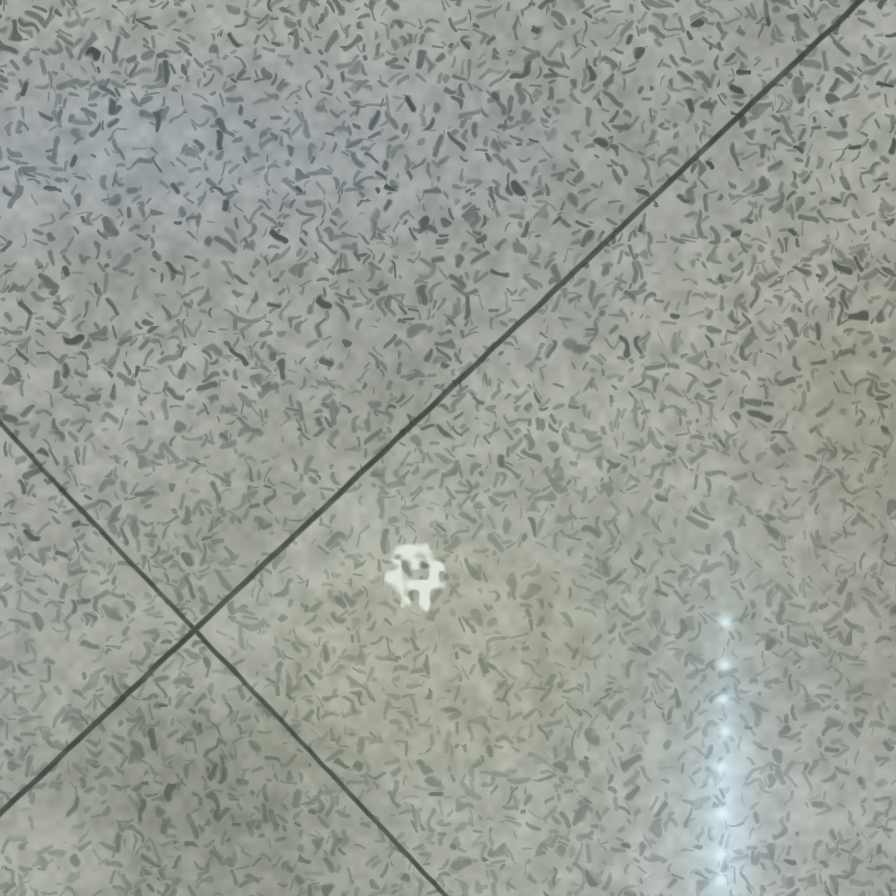
Reproduce this texture procedurally as a three.js fragment shader.

```glsl
// Polished speckled granite floor: large square slabs on a rotated grid with thin
// dark joints. Hashed capsule flecks and value noise make the stone; soft
// Gaussian glows add uneven light, a broken lamp glint and a beaded streak.

varying vec2 vUv;

const vec3 STONE = vec3(0.632, 0.648, 0.616);
const vec3 FLECK = vec3(0.27, 0.30, 0.28);
const vec3 JOINT = vec3(0.23, 0.25, 0.22);
const vec3 GLINT = vec3(0.88, 0.90, 0.86);
const vec3 BEAD = vec3(0.88, 0.96, 0.98);
const vec2 CROSSING = vec2(0.2175, 0.297);
const float SLAB_ANGLE = 0.757;
const float SLAB_SIZE = 1.2;

vec2 hash22(vec2 p) {
  vec3 q = fract(p.xyx * vec3(0.1031, 0.1030, 0.0973));
  q += dot(q, q.yzx + 33.33);
  return fract((q.xx + q.yz) * q.zy);
}

float noise(vec2 p) {
  vec2 i = floor(p), f = fract(p);
  f = f * f * (3.0 - 2.0 * f);
  float low = mix(hash22(i).x, hash22(i + vec2(1.0, 0.0)).x, f.x);
  float high = mix(hash22(i + vec2(0.0, 1.0)).x, hash22(i + 1.0).x, f.x);
  return mix(low, high, f.y);
}

float glow(vec2 p, vec2 center, vec2 radius) {
  vec2 d = (p - center) / radius;
  return exp(-dot(d, d));
}

float capsule(vec2 p, vec2 halfAxis) {
  float h = clamp(dot(p, halfAxis) / dot(halfAxis, halfAxis), -1.0, 1.0);
  return length(p - halfAxis * h);
}

// One jittered fleck per cell, with random angle, length, width and strength
float flecks(vec2 p, float cells, float density, float seed) {
  p *= cells;
  vec2 cell = floor(p);
  float ink = 0.0;
  for (int y = -1; y <= 1; y++) {
    for (int x = -1; x <= 1; x++) {
      vec2 id = cell + vec2(float(x), float(y));
      vec2 place = hash22(id + seed);
      vec2 shape = hash22(id + seed + 71.0);
      vec2 tone = hash22(id + seed + 139.0);
      float angle = 6.2832 * shape.x;
      vec2 axis = vec2(cos(angle), sin(angle)) * mix(0.12, 0.50, shape.y);
      float d = capsule(p - id - place, axis);
      float width = mix(0.06, 0.17, tone.y);
      float mark = 1.0 - smoothstep(width - 0.06, width + 0.13, d);
      ink = max(ink, mark * step(tone.x, density) * mix(0.35, 1.0, place.y * shape.x + 0.3 * tone.y));
    }
  }
  return ink;
}

float jointMask(float d, float halfWidth) {
  return 1.0 - smoothstep(halfWidth - 0.0012, halfWidth + 0.0018, abs(d));
}

vec3 granite(vec2 uv, vec2 slab) {
  vec2 p = uv + 3.0 * hash22(slab + 17.0) + 2.0;
  vec2 bend = vec2(noise(p * 75.0), noise(p * 75.0 + 40.0)) - 0.5;
  vec2 q = p + 0.010 * bend;
  float contrast = mix(0.58, 1.0, smoothstep(0.25, 0.85, uv.y + 0.25 * (0.5 - uv.x)));
  float cluster = noise(p * 13.0);
  float ink = flecks(q, 54.0, 0.40 + 0.35 * cluster, 11.0);
  ink = max(ink, 0.8 * flecks(q, 82.0, 0.35 + 0.30 * cluster, 53.0));
  float mottle = 0.07 * (noise(p * 48.0) - 0.5) + 0.06 * (noise(p * 120.0) - 0.5)
               + 0.05 * (noise(p * 7.0) - 0.5);
  float slabTone = 0.02 * (hash22(slab + 5.0).y - 0.5);
  return mix(STONE + mottle + slabTone, FLECK, ink * contrast * 0.85);
}

// Broad cool and warm patches reflected in the polish
vec3 sheen(vec2 p) {
  vec3 light = vec3(0.00, 0.01, 0.05) * glow(p, vec2(0.18, 0.83), vec2(0.45, 0.12));
  light += vec3(0.03, 0.03, 0.00) * glow(p, vec2(0.50, 0.27), vec2(0.25, 0.18));
  light -= vec3(0.04, 0.05, 0.07) * glow(p, vec2(1.0, 0.55), vec2(0.22, 0.25));
  light -= vec3(0.08, 0.08, 0.09) * glow(p, vec2(0.24, 0.10), vec2(0.16, 0.13));
  light += vec3(0.09, 0.09, 0.08) * glow(p, vec2(0.07, 0.03), vec2(0.07, 0.05));
  light += vec3(0.04, 0.06, 0.09) * glow(p, vec2(0.80, 0.10), vec2(0.10, 0.24));
  light += vec3(0.08, 0.12, 0.15) * glow(p, vec2(0.81, 0.08), vec2(0.028, 0.20));
  return light;
}

float beads(vec2 p) {
  float sum = 0.0;
  for (int i = 0; i < 8; i++) {
    vec2 jitter = hash22(vec2(float(i), 9.0)) - 0.5;
    vec2 center = vec2(0.807 + 0.006 * jitter.x, 0.305 - 0.042 * float(i) + 0.022 * jitter.y);
    sum = max(sum, glow(p, center, vec2(0.008, 0.007)));
  }
  return sum;
}

void main() {
  // Slab coordinates, measured from the joint crossing
  float c = cos(SLAB_ANGLE), s = sin(SLAB_ANGLE);
  vec2 d = vUv - CROSSING;
  vec2 grid = vec2(c * d.x + s * d.y, c * d.y - s * d.x) / SLAB_SIZE;
  vec2 toJoint = (fract(grid + 0.5) - 0.5) * SLAB_SIZE;
  toJoint += 0.0016 * (vec2(noise(vUv * 38.0), noise(vUv * 38.0 + 90.0)) - 0.5);

  vec3 color = granite(vUv, floor(grid)) + sheen(vUv);
  float joints = max(0.85 * jointMask(toJoint.x, 0.0023), 0.9 * jointMask(toJoint.y, 0.0028));
  color = mix(color, JOINT, joints * mix(0.75, 1.0, noise(vUv * 60.0)));

  // Lamp glint broken by the grain, then the beaded streak
  float ragged = length(vUv - vec2(0.466, 0.355)) + 0.022 * (noise(vUv * 90.0) - 0.5);
  float glint = 1.0 - smoothstep(0.026, 0.040, ragged);
  color = mix(color, GLINT, glint * smoothstep(0.22, 0.58, noise(vUv * 95.0 + 7.0)));
  color = mix(color, BEAD, 0.9 * beads(vUv));
  gl_FragColor = vec4(clamp(color, 0.0, 1.0), 1.0);
}
```
